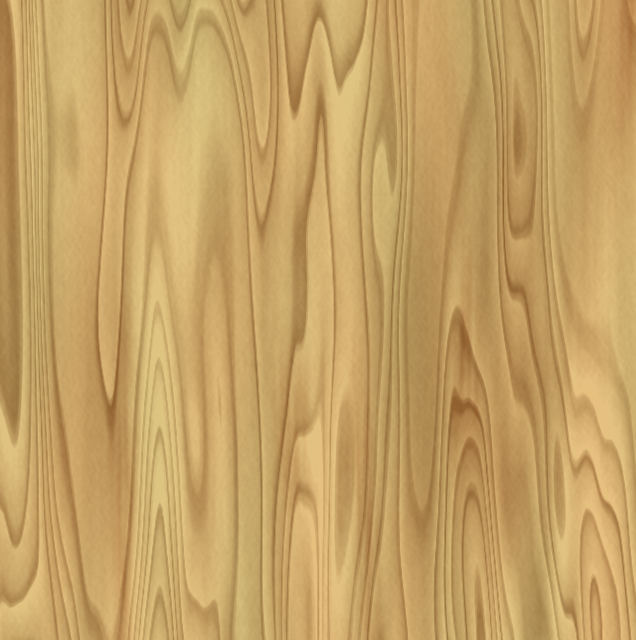
Reproduce this texture procedurally as a Shadertoy shader.

```glsl
// Pale varnished wood with upright grain: contour lines of a tall, stretched
// noise field form growth rings, each fading from a light edge to a dark line.
// Broad flames, brown streaks and fine slanted fibres are laid over them.

float hash(vec2 p) {
    vec3 q = fract(p.xyx * vec3(0.1031, 0.1030, 0.0973));
    q += dot(q, q.yzx + 33.33);
    return fract((q.x + q.y) * q.z);
}

vec2 gradient(vec2 cell) {
    float angle = 6.2832 * hash(cell + 57.0);
    return vec2(cos(angle), sin(angle));
}

// Gradient noise, roughly -0.7 to 0.7
float noise(vec2 p) {
    vec2 i = floor(p), f = p - i;
    vec2 u = f * f * f * (f * (f * 6.0 - 15.0) + 10.0);
    float a = dot(gradient(i), f);
    float b = dot(gradient(i + vec2(1, 0)), f - vec2(1, 0));
    float c = dot(gradient(i + vec2(0, 1)), f - vec2(0, 1));
    float d = dot(gradient(i + vec2(1, 1)), f - vec2(1, 1));
    return mix(mix(a, b, u.x), mix(c, d, u.x), u.y);
}

// Ring count at a point; closed contours become long pointed arches
float ringField(vec2 p) {
    float r = 10.0 * p.x;
    r += 10.0 * noise(p * vec2(4.5, 0.45) + 3.7);
    r += 4.5 * noise(p * vec2(12.0, 1.1) + 21.3);
    r += 0.7 * noise(p * vec2(27.0, 3.2) + 40.1);
    return r + 0.85 * sin(r);   // bunches the rings into tight and wide groups
}

// Fine fibres, slanted in both directions
float fibres(vec2 p) {
    float sum = 0.0;
    for (int i = 0; i < 3; i++) {
        float slant = 0.55 * float(i) - 0.45;
        vec2 q = vec2(p.x + slant * p.y, p.y - slant * p.x);
        sum += noise(q * vec2(170.0, 32.0) + 19.0 * float(i));
    }
    return sum;
}

void mainImage(out vec4 fragColor, in vec2 fragCoord) {
    vec2 p = fragCoord / iResolution.y;
    p.x += 0.008 * noise(p * vec2(3.0, 2.2) + 9.0);

    // Rings: quick rise to a light edge, slow fall, thin dark line at the end
    float r = ringField(p);
    float t = fract(r), id = floor(r);
    float spread = fwidth(r);
    float crisp = smoothstep(-0.25, 0.25, noise(p * vec2(5.0, 1.3) + 70.0));
    float edge = clamp(max(spread, mix(0.18, 0.04, crisp)), 0.03, 0.2);
    float band = smoothstep(0.0, edge, t) * (1.0 - t);
    float line = smoothstep(0.68, 1.0 - edge, t) * (1.0 - smoothstep(1.0 - edge, 1.0, t));
    float visible = 1.0 - smoothstep(0.25, 0.7, spread);
    float bandGain = mix(0.25, 0.6, hash(vec2(id, 3.0)));
    float lineGain = mix(0.12, 0.55, hash(vec2(id, 8.0))) * mix(0.6, 1.0, crisp);

    // Broad tone and long light flames
    float broad = noise(p * vec2(7.0, 0.9) + 13.0);
    float flame = noise(p * vec2(21.0, 1.7) + vec2(2.5 * broad, 31.0));
    float tone = 0.50 + 0.50 * broad + 0.36 * flame;
    tone += mix(0.19, bandGain * band, visible) - visible * lineGain * line;

    // Narrow brown streaks broken up by upright scratches
    float streak = smoothstep(0.22, 0.55, noise(p * vec2(13.0, 1.5) + 88.0));
    streak *= 0.75 + 0.8 * noise(p * vec2(110.0, 7.0));
    tone -= 0.38 * streak;

    // Surface grain
    tone += 0.055 * fibres(p) + 0.05 * noise(p * 150.0);
    tone += 0.05 * noise(p * vec2(120.0, 4.0) + 5.0);

    // Colour: brown to cream, drifting between orange and olive
    vec3 wood = mix(vec3(0.60, 0.44, 0.235), vec3(0.87, 0.745, 0.49), clamp(tone, -0.15, 1.05));
    float warmth = noise(p * vec2(9.0, 1.6) + 52.0);
    wood += warmth * vec3(0.050, -0.022, -0.012);
    wood += streak * vec3(0.015, -0.02, -0.015);
    fragColor = vec4(wood, 1.0);
}
```
